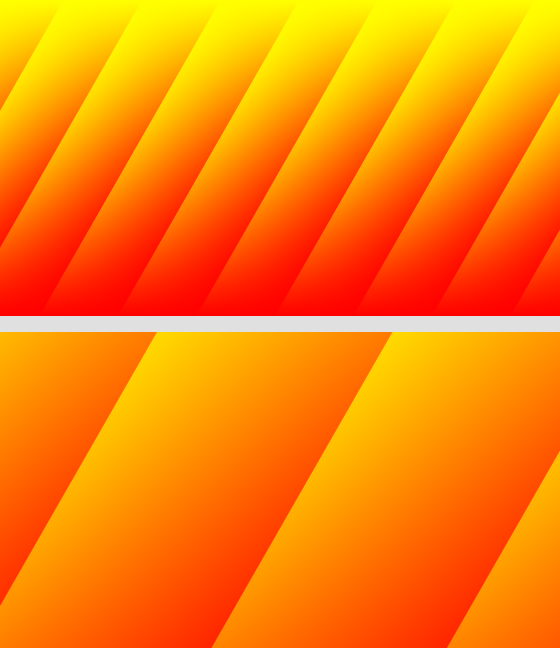
Top: the whole. Bottom: its middle third, enlarged.
Give the GLSL for this background, as a Shadertoy shader.

```glsl
#define STRIPE_WIDTH 0.2484   // horizontal period, in canvas heights
#define STRIPE_LEAN  0.573    // sideways shift per unit of height
#define STRIPE_START 0.1265   // first edge along the bottom
#define SHADE_DEPTH  0.43     // shade step across an edge at mid height
#define LOW_COLOR    vec3(1.0, 0.0, 0.0)
#define HIGH_COLOR   vec3(1.0, 1.0, 0.0)

// Sawtooth from 0 to 1 whose falling edge is softened over edgeWidth
float softSaw(float x, float edgeWidth) {
    float ramp = fract(x);
    return min(ramp, (1.0 - ramp) / edgeWidth);
}

void mainImage(out vec4 fragColor, in vec2 fragCoord) {
    vec2 p = fragCoord / iResolution.y;

    // Leaning stripes, each darkening from left to right
    float stripe = (p.x - STRIPE_LEAN * p.y - STRIPE_START) / STRIPE_WIDTH;
    float edgeWidth = length(vec2(1.0, STRIPE_LEAN)) / (STRIPE_WIDTH * iResolution.y);
    float shade = 0.5 - softSaw(stripe, edgeWidth);

    // Vertical blend; the stripe shading fades at the top and bottom
    float fade = 4.0 * p.y * (1.0 - p.y);
    float heat = clamp(p.y + SHADE_DEPTH * fade * shade, 0.0, 1.0);

    fragColor = vec4(mix(LOW_COLOR, HIGH_COLOR, heat), 1.0);
}
```
